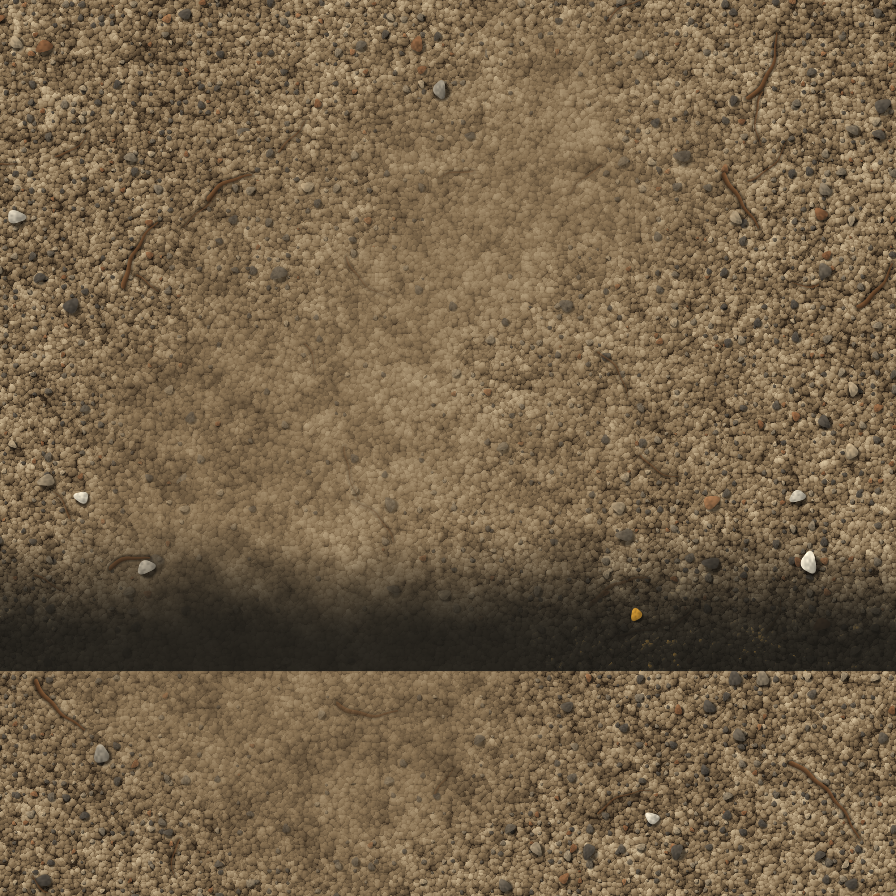
Write a Shadertoy shader that draws this texture.

```glsl
const vec3 SOIL_DARK = vec3(0.17, 0.13, 0.09);
const vec3 SOIL_MID = vec3(0.53, 0.44, 0.32);
const vec3 SOIL_LIGHT = vec3(0.84, 0.76, 0.62);
const vec3 SOOT = vec3(0.135, 0.125, 0.105);
const vec3 GOLD = vec3(0.66, 0.48, 0.17);
const vec3 BARK = vec3(0.34, 0.23, 0.14);
const vec2 LIGHT = vec2(-0.6, 0.8);
const float SEAM = 0.251;        // hard lower edge of the dark band
const float BAND_TOP = 0.425;    // where the dark band has faded out
const float FINE_CELLS = 210.0;
const float COARSE_CELLS = 115.0;
const int LITTER = 26;

// Twigs: centre, angle, half length
const vec4 TWIGS[10] = vec4[10](
    vec4(0.153, 0.718, 1.10, 0.040), vec4(0.857, 0.925, 1.19, 0.039),
    vec4(0.925, 0.110, -0.85, 0.056), vec4(0.827, 0.775, -0.98, 0.035),
    vec4(0.255, 0.795, 0.47, 0.027), vec4(0.145, 0.375, 0.20, 0.022),
    vec4(0.980, 0.680, 0.90, 0.030), vec4(0.065, 0.210, -0.76, 0.038),
    vec4(0.410, 0.205, -0.10, 0.033), vec4(0.690, 0.345, 0.43, 0.035));

// Larger stones: centre, radius, paleness
const vec4 STONES[8] = vec4[8](
    vec4(0.903, 0.372, 0.012, 1.0), vec4(0.091, 0.445, 0.008, 0.95),
    vec4(0.018, 0.758, 0.010, 0.7), vec4(0.728, 0.087, 0.008, 0.9),
    vec4(0.890, 0.446, 0.009, 0.75), vec4(0.163, 0.367, 0.010, 0.4),
    vec4(0.113, 0.158, 0.010, 0.3), vec4(0.491, 0.900, 0.010, 0.35));

float hash(vec2 p) {
    return fract(sin(dot(p, vec2(127.1, 311.7))) * 43758.5453);
}

float noise(vec2 p) {
    vec2 i = floor(p), f = fract(p);
    f = f * f * (3.0 - 2.0 * f);
    return mix(mix(hash(i), hash(i + vec2(1, 0)), f.x),
               mix(hash(i + vec2(0, 1)), hash(i + 1.0), f.x), f.y);
}

float fbm(vec2 p) {
    float sum = 0.0, amp = 0.5;
    for (int i = 0; i < 5; i++) {
        sum += amp * noise(p);
        p = mat2(1.6, 1.2, -1.2, 1.6) * p + 7.3;
        amp *= 0.5;
    }
    return sum;
}

float segment(vec2 p, vec2 a, vec2 b) {
    vec2 d = b - a;
    return length(p - a - d * clamp(dot(p - a, d) / dot(d, d), 0.0, 1.0));
}

// Packed grains: random tone, lit side and dark crevices
float grit(vec2 p) {
    vec2 cell = floor(p), nearest = vec2(0), id = cell;
    float best = 9.0;
    for (int y = -1; y <= 1; y++)
    for (int x = -1; x <= 1; x++) {
        vec2 c = cell + vec2(x, y);
        vec2 o = p - c - vec2(hash(c), hash(c + 31.7));
        float d = dot(o, o);
        if (d < best) { best = d; nearest = o; id = c; }
    }
    return 1.1 * (hash(id + 5.1) - 0.5) + 0.6 * dot(nearest, LIGHT)
         - 0.7 * smoothstep(0.2, 0.6, best);
}

// One angular stone with its cast shadow, laid over the ground colour
vec3 stone(vec3 ground, vec2 q, float r, float seed, vec3 tint, float aa) {
    float turn = seed * 6.28;
    vec2 e = mat2(cos(turn), sin(turn), -sin(turn), cos(turn)) * q;
    e.y *= 1.15 + 0.5 * fract(seed * 7.0);
    float facets = 1.0 + 0.13 * sin(3.0 * atan(e.y, e.x) + seed * 40.0);
    float d = length(e) * facets - r;
    float shadow = 1.0 - smoothstep(-0.1 * r, 0.35 * r, length(q + LIGHT * r * 0.35) - 0.85 * r);
    float shade = 0.88 + 0.25 * dot(q, LIGHT) / r + 0.25 * (noise(e / r * 3.0 + seed * 50.0) - 0.5);
    ground *= 1.0 - 0.55 * shadow;
    return mix(ground, tint * shade, 1.0 - smoothstep(-aa, aa, d));
}

// At most one pebble per cell
vec3 pebbles(vec3 ground, vec2 uv, float cells, float chance, float fade) {
    vec2 p = uv * cells, id = floor(p);
    if (hash(id + cells) > chance) return ground;
    vec2 q = fract(p) - 0.5 - 0.3 * (vec2(hash(id + 2.3), hash(id + 8.9)) - 0.5);
    float seed = hash(id + 4.7), tone = hash(id + 6.1);
    vec3 tint = mix(vec3(0.34, 0.31, 0.27), vec3(0.76, 0.67, 0.53), tone * tone);
    tint = mix(tint, vec3(0.60, 0.38, 0.22), step(0.88, hash(id + 9.4)) * 0.7);
    vec3 laid = stone(ground, q, 0.14 + 0.16 * seed, seed, tint, 0.7 * cells / iResolution.y);
    return mix(ground, laid, fade);
}

// A bent, tapered twig with a shadow below it
vec3 twig(vec3 ground, vec2 p, vec4 t, float thick, float fade) {
    p -= t.xy;
    vec2 q = mat2(cos(t.z), -sin(t.z), sin(t.z), cos(t.z)) * p;
    q.y += 0.25 * (q.x * q.x / t.w - 0.4 * t.w) * sin(t.x * 57.0) + 0.001 * sin(q.x * 190.0);
    float width = thick * (0.75 - 0.4 * q.x / t.w);
    float d = length(vec2(max(abs(q.x) - t.w, 0.0), q.y)) - width;
    float aa = 0.7 / iResolution.y;
    ground *= 1.0 - 0.45 * fade * (1.0 - smoothstep(0.0, 0.004, d));
    vec3 bark = BARK * (1.15 + 0.45 * clamp(q.y / thick, -1.0, 1.0));
    return mix(ground, bark, fade * (1.0 - smoothstep(-aa, aa, d)));
}

void mainImage(out vec4 fragColor, in vec2 fragCoord) {
    vec2 uv = fragCoord / iResolution.xy;
    float broad = fbm(uv * 5.0 + 3.0), mottle = fbm(uv * 38.0);

    // Loose gravel surrounds the trodden centre
    float path = min(segment(uv, vec2(0.32, 0.34), vec2(0.60, 0.80)), length(uv - vec2(0.40, 0.21)) + 0.06);
    float gravel = smoothstep(0.06, 0.36, path + 0.35 * (broad - 0.48));
    gravel = max(gravel, 0.6 * (1.0 - smoothstep(0.02, 0.10, length(uv - vec2(0.57, 0.58)))));

    // Soil relief
    float grain = 0.65 * grit(uv * FINE_CELLS) + 0.55 * grit(uv * COARSE_CELLS + 9.0);
    float tone = grain * mix(0.38, 0.95, gravel) + 0.7 * (mottle - 0.48) + 0.45 * (broad - 0.5) + 0.04;
    vec3 col = mix(SOIL_MID, tone < 0.0 ? SOIL_DARK : SOIL_LIGHT, min(abs(tone), 1.0));

    // Scattered pebbles and litter
    float fade = mix(0.55, 1.0, gravel);
    col = pebbles(col, uv, 92.0, mix(0.04, 0.34, gravel), fade);
    col = pebbles(col, uv + 0.37, 53.0, mix(0.04, 0.22, gravel), fade);
    col = pebbles(col, uv + 0.71, 31.0, mix(0.02, 0.11, gravel), fade);
    for (int i = 0; i < LITTER; i++) {
        vec2 k = vec2(float(i), 3.0);
        vec4 t = vec4(hash(k), hash(k + 11.0), 6.28 * hash(k + 23.0), 0.012 + 0.02 * hash(k + 37.0));
        col = twig(col, uv, t, 0.0013, 0.3 + 0.4 * gravel);
    }
    for (int i = 0; i < 10; i++) col = twig(col, uv, TWIGS[i], 0.0026, i < 8 ? 0.9 : 0.5);

    // Dark band, fading upward, with golden grains in the gravel
    float above = clamp((uv.y - SEAM) * iResolution.y + 0.5, 0.0, 1.0);
    float height = uv.y + 0.06 * (broad - 0.5) + 0.02 * (mottle - 0.5);
    float band = above * (1.0 - smoothstep(0.275, BAND_TOP, height));
    float glint = smoothstep(0.56, 0.78, col.g) * gravel * (1.0 - 0.6 * smoothstep(0.31, SEAM + 0.001, 0.56 - uv.y));
    vec3 sooty = mix(SOOT * (0.7 + 0.7 * col.g), GOLD, 0.75 * glint);
    col = mix(col, sooty, 0.95 * band);

    // Prominent stones
    for (int i = 0; i < 8; i++) {
        vec4 s = STONES[i];
        vec3 tint = mix(vec3(0.45, 0.41, 0.35), vec3(0.93, 0.89, 0.80), s.w);
        col = stone(col, uv - s.xy, s.z, hash(s.xy), tint, 0.7 / iResolution.y);
    }
    col = stone(col, uv - vec2(0.71, 0.314), 0.007, 0.3, GOLD * 1.15, 0.7 / iResolution.y);

    fragColor = vec4(clamp(col, 0.0, 1.0), 1.0);
}
```
